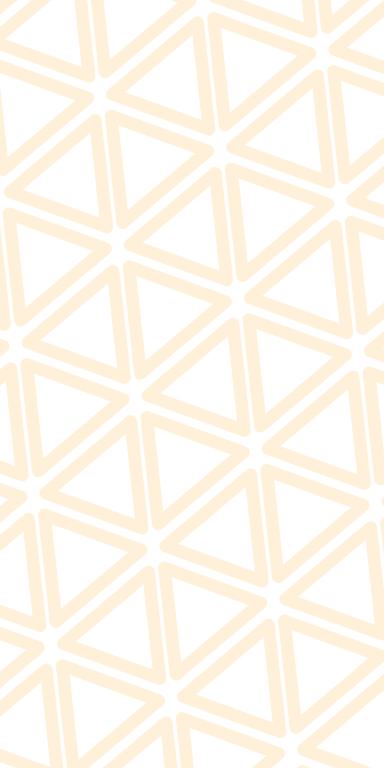
Reproduce this pattern procedurally as a Shadertoy shader.

```glsl
// Tilted lattice of paired, round-cornered triangle outlines in cream on white.

const vec3 WHITE = vec3(1.0);
const vec3 CREAM = vec3(1.0, 0.94, 0.85);

// Lengths are in canvas widths.
const vec2 STEP_ACROSS = vec2(0.3125, -0.1380);
const vec2 STEP_UP = vec2(-0.0462, 0.3922);
const vec2 PAIR_CENTER = vec2(0.4863, 1.0922);
const float HALF_STROKE = 0.0164;

// Corners of one triangle, relative to the center of its pair.
const vec2 LEFT_CORNER = vec2(-0.1009, -0.1221);
const vec2 TOP_CORNER = vec2(0.1204, 0.0641);
const vec2 LOW_CORNER = vec2(0.1504, -0.2133);

float segmentDistance(vec2 p, vec2 a, vec2 b) {
    vec2 ap = p - a, ab = b - a;
    return length(ap - ab * clamp(dot(ap, ab) / dot(ab, ab), 0.0, 1.0));
}

float triangleOutline(vec2 p, vec2 a, vec2 b, vec2 c) {
    return min(segmentDistance(p, a, b),
           min(segmentDistance(p, b, c), segmentDistance(p, c, a)));
}

// A triangle and its half-turn copy.
float trianglePair(vec2 p) {
    return min(triangleOutline(p, LEFT_CORNER, TOP_CORNER, LOW_CORNER),
               triangleOutline(-p, LEFT_CORNER, TOP_CORNER, LOW_CORNER));
}

// Nearest outline among the surrounding lattice cells.
float latticeDistance(vec2 p, mat2 lattice) {
    vec2 cell = floor(inverse(lattice) * p + 0.5);
    float d = 1e3;
    for (int j = -1; j <= 1; j++) {
        for (int i = -1; i <= 1; i++) {
            vec2 center = lattice * (cell + vec2(i, j));
            d = min(d, trianglePair(p - center));
        }
    }
    return d;
}

void mainImage(out vec4 fragColor, in vec2 fragCoord) {
    vec2 p = fragCoord / iResolution.x - PAIR_CENTER;
    float pixel = 1.0 / iResolution.x;

    float d = latticeDistance(p, mat2(STEP_ACROSS, STEP_UP)) - HALF_STROKE;
    float stroke = 1.0 - smoothstep(-0.7 * pixel, 0.7 * pixel, d);

    fragColor = vec4(mix(WHITE, CREAM, stroke), 1.0);
}
```
